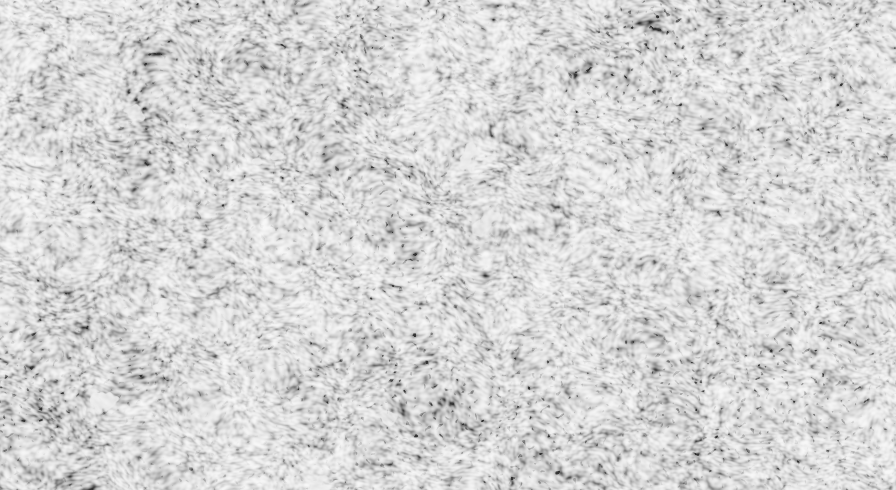
Write a Shadertoy shader that draws this texture.

```glsl
// Pale weathered stone: gritty grey grain, slightly stretched along a rising slant,
// with dark pits, faint clouds and chalky patches. Layers of gradient noise are
// summed into one roughness value, then an exponential curve turns it into grey.

float hash(vec2 p) {
    vec3 q = fract(p.xyx * vec3(0.1031, 0.1030, 0.0973));
    q += dot(q, q.yzx + 33.33);
    return fract((q.x + q.y) * q.z);
}

vec2 gradientAt(vec2 cell) {
    float angle = 6.2832 * hash(cell);
    return vec2(cos(angle), sin(angle));
}

// Gradient noise, scaled to a standard deviation of about one
float noise(vec2 p) {
    vec2 i = floor(p), f = fract(p);
    vec2 u = f * f * f * (f * (f * 6.0 - 15.0) + 10.0);
    vec2 e = vec2(0.0, 1.0);
    float low = mix(dot(gradientAt(i), f),
                    dot(gradientAt(i + e.yx), f - e.yx), u.x);
    float high = mix(dot(gradientAt(i + e.xy), f - e.xy),
                     dot(gradientAt(i + e.yy), f - e.yy), u.x);
    return 4.7 * mix(low, high, u.y);
}

mat2 turn(float a) {
    return mat2(cos(a), -sin(a), sin(a), cos(a));
}

// Soft round region used for the broad light and dark areas
float blob(vec2 p, vec2 center, vec2 size) {
    vec2 d = (p - center) / size;
    return exp(-dot(d, d));
}

// Scattered chalky patches with ragged outlines
float chalk(vec2 p, float aspect) {
    float ragged = 0.35 * noise(p * 28.0 + 5.3) + 0.22 * noise(p * 70.0 + 9.1);
    float cover = 0.0;
    for (float k = 0.0; k < 18.0; k++) {
        vec2 center = vec2(aspect * hash(vec2(k, 3.7)), hash(vec2(k, 8.2)));
        float size = mix(0.008, 0.026, pow(hash(vec2(k, 15.4)), 2.0));
        float d = length((p - center) * vec2(0.8, 1.1)) / size + ragged;
        float strength = mix(0.5, 0.95, hash(vec2(k, 21.6)));
        cover = max(cover, strength * (1.0 - smoothstep(0.75, 1.25, d)));
    }
    return cover;
}

void mainImage(out vec4 fragColor, in vec2 fragCoord) {
    vec2 p = fragCoord / iResolution.y;
    float aspect = iResolution.x / iResolution.y;

    // Slanted, stretched space for the grain, bent a little to hide the lattice
    vec2 bend = vec2(noise(p * 9.0 + 2.7), noise(p * 9.0 + 31.4));
    vec2 slant = turn(-0.2) * p * vec2(1.0, 1.0) + 0.006 * bend;
    slant = slant * vec2(0.72, 1.0) + 3.0;

    // Grain from fine to broad
    float rough = 0.50 * noise(slant * 135.0);
    rough += 0.57 * noise(turn(0.12) * slant * 73.0 + 17.3);
    rough += 0.38 * noise(turn(-0.1) * slant * 34.0 + 41.9);
    rough += 0.25 * noise(slant * 13.0 + 63.2);
    rough += 0.17 * noise(slant * 4.5 + 87.5);

    // Sharp dark pits, denser in some regions and to the right
    float density = 0.8 + 0.25 * noise(p * 3.5 + 11.8) + 0.3 * p.x / aspect;
    float pits = smoothstep(1.35, 2.2, noise(turn(0.6) * p * 98.0 + 23.6));
    rough += 1.2 * density * pits - 0.05;

    // Broad shading: stained areas and a paler corner
    vec2 place = p / vec2(aspect, 1.0);
    rough += 0.50 * blob(place, vec2(0.0, 0.1), vec2(0.13, 0.32));
    rough += 0.45 * blob(place, vec2(0.33, 0.81), vec2(0.09, 0.13));
    rough += 0.25 * blob(place, vec2(0.62, 0.17), vec2(0.22, 0.12));
    rough -= 0.45 * blob(place, vec2(1.0, 0.05), vec2(0.13, 0.16));

    // Chalk smooths the grain and lifts it toward white
    rough = mix(rough, -1.3 + 0.25 * rough, chalk(p, aspect));

    // Long dark tail, compressed highlights
    float grey = 1.0 - exp(-1.97 + 0.51 * rough);
    fragColor = vec4(vec3(clamp(grey, 0.2, 0.97)), 1.0);
}
```
